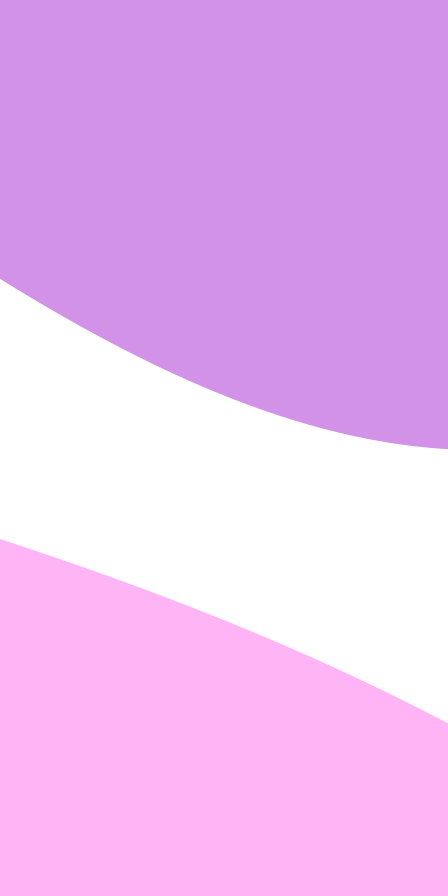
This background is drawn by a WebGL 2 fragment shader. Its source:

```glsl
#version 300 es
precision highp float;
// Two flat colour fields, lilac above and pink below, parted by a curved white band.

uniform vec2 u_resolution;
out vec4 fragColor;

const vec3 LILAC = vec3(0.820, 0.573, 0.910);
const vec3 PINK  = vec3(1.000, 0.706, 0.960);
const vec3 WHITE = vec3(1.0);

// Cubic edge heights: coefficients of 1, x, x^2, x^3 across the canvas
const vec4 LILAC_EDGE = vec4(0.6888, -0.3102,  0.0791,  0.0410);
const vec4 PINK_EDGE  = vec4(0.3984, -0.1641, -0.0264, -0.0152);

float cubic(vec4 c, float x) {
    return c.x + x * (c.y + x * (c.z + x * c.w));
}

float cubicSlope(vec4 c, float x) {
    return c.y + x * (2.0 * c.z + x * 3.0 * c.w);
}

// Smooth coverage of the region above a cubic edge, one pixel wide
float above(vec4 edge, vec2 uv) {
    float slope = cubicSlope(edge, uv.x) * u_resolution.y / u_resolution.x;
    float dist = (uv.y - cubic(edge, uv.x)) / sqrt(1.0 + slope * slope);
    return clamp(dist * u_resolution.y + 0.5, 0.0, 1.0);
}

void main() {
    vec2 uv = gl_FragCoord.xy / u_resolution;

    vec3 color = mix(PINK, WHITE, above(PINK_EDGE, uv));
    color = mix(color, LILAC, above(LILAC_EDGE, uv));

    fragColor = vec4(color, 1.0);
}
```
